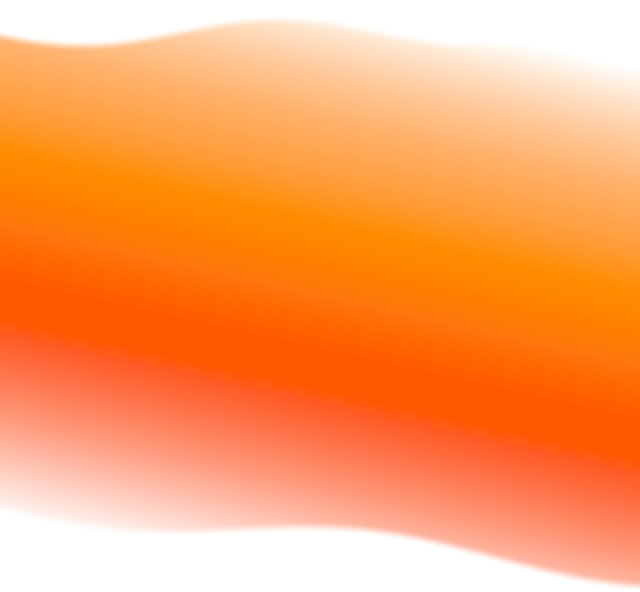
Write a Shadertoy shader that draws this background.

```glsl
// A broad orange ribbon on white: a slanted colour ramp runs from pale peach
// through amber and vermilion to soft coral. Two cosine waves with
// feathered borders trim its upper and lower sides.

const float TAU = 6.2831853;
const vec3 PAPER = vec3(1.0);
const float SLANT = 0.238;     // drop of the colour bands across the canvas
const float FEATHER = 0.010;   // half width of the soft borders

// Ramp stops: depth, green, blue (red is always full)
const int STOP_COUNT = 15;
const vec3 STOPS[STOP_COUNT] = vec3[](
    vec3(-0.122, 1.000, 1.000),
    vec3(-0.063, 0.890, 0.790),
    vec3( 0.000, 0.790, 0.610),
    vec3( 0.084, 0.690, 0.410),
    vec3( 0.190, 0.608, 0.215),
    vec3( 0.257, 0.549, 0.000),
    vec3( 0.325, 0.500, 0.000),
    vec3( 0.377, 0.463, 0.047),
    vec3( 0.425, 0.403, 0.000),
    vec3( 0.475, 0.345, 0.000),
    vec3( 0.537, 0.345, 0.000),
    vec3( 0.565, 0.355, 0.140),
    vec3( 0.619, 0.440, 0.275),
    vec3( 0.703, 0.596, 0.480),
    vec3( 0.879, 1.000, 1.000)
);

// Piecewise linear colour along the ribbon's depth
vec3 ribbonColour(float depth) {
    vec2 greenBlue = STOPS[0].yz;
    for (int i = 1; i < STOP_COUNT; i++) {
        float start = STOPS[i - 1].x;
        float blend = clamp((depth - start) / (STOPS[i].x - start), 0.0, 1.0);
        greenBlue = mix(greenBlue, STOPS[i].yz, blend);
    }
    return vec3(1.0, greenBlue);
}

// Height of a tilted wave at x, with its crest at the given place
float wave(float x, float base, float tilt, float amplitude, float crest, float period) {
    return base + tilt * x + amplitude * cos(TAU * (x - crest) / period);
}

// Soft step: 0 before the border, 1 past it
float feather(float signedDistance, float halfWidth) {
    return smoothstep(-halfWidth, halfWidth, signedDistance);
}

void mainImage(out vec4 fragColor, in vec2 fragCoord) {
    // Canvas fractions, with y measured down from the top
    vec2 uv = fragCoord / iResolution.xy;
    uv.y = 1.0 - uv.y;

    // Slanted colour bands
    vec3 ribbon = ribbonColour(uv.y - SLANT * uv.x);

    // Wavy borders
    float upper = wave(uv.x, 0.0556, 0.0, 0.0218, 0.130, 0.612);
    float lower = wave(uv.x, 0.8510, 0.1167, 0.0225, 0.169, 0.807);
    float cover = feather(uv.y - upper, FEATHER) * feather(lower - uv.y, FEATHER);

    fragColor = vec4(mix(PAPER, ribbon, cover), 1.0);
}
```
